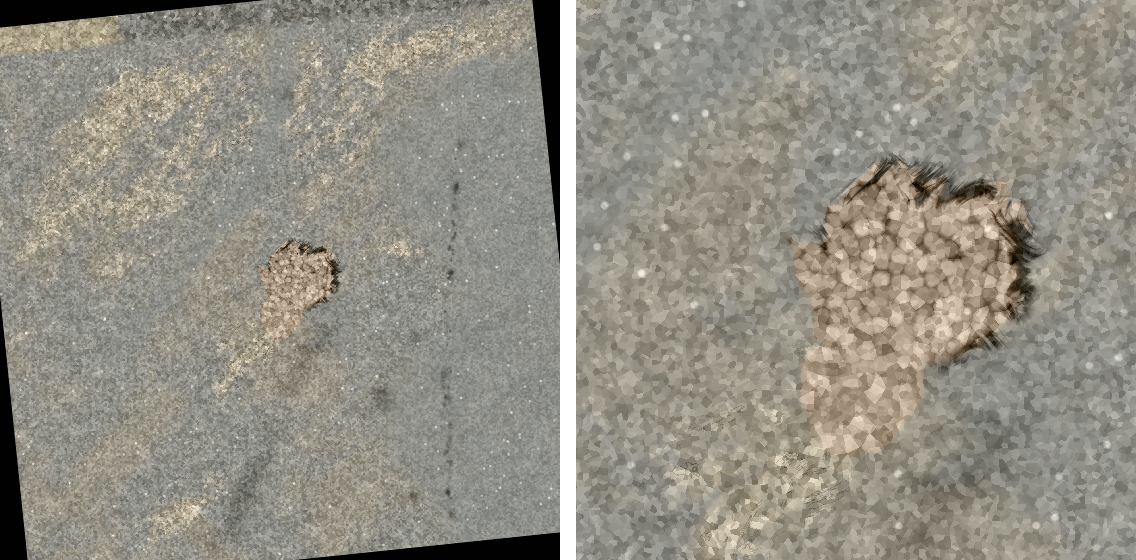
Left, the full canvas; right, a detail of the centre.
Give the GLSL for this texture, as a three.js fragment shader.

```glsl
varying vec2 vUv;

float hash(vec2 p) {
  return fract(sin(dot(p, vec2(127.1, 311.7))) * 43758.5);
}

mat2 turn(float a) {
  return mat2(cos(a), -sin(a), sin(a), cos(a));
}

// Cellular noise: distance to the nearest point, and that cell's random value
vec2 cells(vec2 p) {
  vec2 cell = floor(p), best = vec2(9.0, 0.0);
  for (int y = -1; y <= 1; y++) {
    for (int x = -1; x <= 1; x++) {
      vec2 id = cell + vec2(x, y);
      float d = length(id + vec2(hash(id), hash(id + 57.3)) - p);
      if (d < best.x) best = vec2(d, hash(id + 19.7));
    }
  }
  return best;
}

// Layered, warped sines, roughly -1 to 1
float waves(vec2 p) {
  float sum = 0.0, amp = 0.55;
  for (int i = 0; i < 6; i++) {
    p += 0.7 * sin(p.yx * 1.3 + float(i) * 2.1);
    sum += amp * sin(p.x) * sin(p.y);
    p = mat2(1.2, 1.6, -1.6, 1.2) * p + 1.7;
    amp *= 0.62;
  }
  return sum;
}

// Soft ellipse with its long axis turned by the given angle
float blob(vec2 p, vec2 centre, vec2 radius, float angle) {
  vec2 d = turn(angle) * (p - centre) / radius;
  return exp(-dot(d, d));
}

void main() {
  vec2 uv = vUv;
  vec2 frame = turn(0.1037) * (uv - 0.5);
  vec2 along = turn(0.8) * uv;
  float broad = waves(uv * 11.0);
  float streak = waves(along * vec2(16.0, 42.0));
  float rough = waves(uv * 75.0 + 4.0);
  vec2 fine = cells(uv * 270.0);
  vec2 pebble = cells(uv * 135.0 + 7.0);
  vec2 warped = uv + 0.012 * vec2(broad, rough);

  // Worn wheel track and the smooth paving on the right
  float trackX = 0.22 + 0.47 * (uv.y - 0.39) + 0.09 * sin((uv.y - 0.39) * 5.0);
  float track = exp(-pow((warped.x - trackX) / 0.027, 2.0))
              * smoothstep(0.32, 0.48, uv.y);
  float paving = smoothstep(-0.03, 0.05, warped.x - 0.73 - 0.06 * sin(uv.y * 14.0 + 1.2))
               * (1.0 - smoothstep(0.86, 0.93, warped.y - 0.12 * (uv.x - 0.8)));

  // Loose dirt gathered in streaks
  float density = 0.55 * blob(uv, vec2(0.25, 0.72), vec2(0.36, 0.15), 0.65)
    + 0.45 * blob(uv, vec2(0.22, 0.83), vec2(0.09, 0.045), 0.4)
    + 0.75 * blob(uv, vec2(0.74, 0.91), vec2(0.22, 0.05), 0.25)
    + 0.60 * blob(uv, vec2(0.61, 0.75), vec2(0.15, 0.06), 0.1)
    + 0.75 * blob(uv, vec2(0.44, 0.38), vec2(0.13, 0.05), 0.75)
    + 0.60 * blob(uv, vec2(0.32, 0.09), vec2(0.13, 0.04), 0.6)
    + 0.80 * blob(uv, vec2(0.73, 0.55), vec2(0.05, 0.015), -0.1)
    + 0.45 * blob(uv, vec2(0.93, 0.41), vec2(0.06, 0.02), 0.6);
  density -= 0.6 * track + 0.25 * paving;
  float dirt = smoothstep(0.3, 0.85,
    density + 0.4 * streak + 0.22 * rough + 0.25 * (pebble.y - 0.5));

  // Asphalt, tinted by dust and grain
  vec3 colour = mix(vec3(0.565, 0.565, 0.54), vec3(0.60, 0.58, 0.52),
    smoothstep(-0.3, 0.6, broad + 0.4 * streak));
  colour = mix(colour, vec3(0.55, 0.56, 0.545), 0.75 * max(track, paving));
  colour = mix(colour, vec3(0.70, 0.655, 0.565), 0.85 * dirt);
  float grit = mix(1.0, 0.65, max(track, paving)) + 0.7 * dirt;
  colour += grit * (0.17 * (fine.y - 0.5) + 0.09 * (pebble.y - 0.5) + 0.035 * rough);
  colour += 0.02 * streak;

  // Broken cracks among the dirt
  float crack = 1.0 - smoothstep(0.0, 0.05, abs(streak + 0.3 * rough - 0.12));
  colour -= 0.17 * crack * smoothstep(0.1, 0.5, density) * smoothstep(-0.1, 0.3, rough);

  // Coarse verge behind the top edge
  float verge = smoothstep(0.445, 0.455, frame.y + 0.004 * rough);
  float gravel = 1.0 - smoothstep(0.19, 0.23, uv.x + 0.02 * rough);
  vec3 vergeColour = mix(vec3(0.49, 0.485, 0.455), vec3(0.67, 0.63, 0.53), gravel)
    + 0.24 * (pebble.y - 0.5) + 0.14 * (fine.y - 0.5) + 0.06 * rough;
  colour = mix(colour, vergeColour, verge);

  // Oil stains and dark rubbed marks
  float stain = 0.8 * blob(warped, vec2(0.74, 0.115), vec2(0.011, 0.012), 0.0)
    + 0.5 * blob(warped, vec2(0.685, 0.29), vec2(0.018, 0.024), 0.3)
    + 0.4 * blob(warped, vec2(0.735, 0.395), vec2(0.016, 0.012), 0.0)
    + 0.4 * blob(warped, vec2(0.515, 0.83), vec2(0.025, 0.017), 0.6)
    + 0.5 * blob(warped, vec2(0.43, 0.11), vec2(0.09, 0.02), 1.15)
    + 0.4 * blob(warped, vec2(0.56, 0.37), vec2(0.06, 0.018), 1.0);
  for (int i = 0; i < 44; i++) {
    vec2 seed = vec2(float(i), 3.0);
    float y = 0.05 + 0.71 * hash(seed);
    vec2 drip = vec2(0.797 + 0.16 * pow(abs(y - 0.33), 2.0) + 0.012 * (hash(seed + 5.0) - 0.5), y);
    float size = 0.002 + 0.005 * pow(hash(seed + 9.0), 2.0);
    stain += 0.65 * blob(uv + 0.003 * rough, drip, vec2(size, size * 1.3), 0.0);
  }
  colour -= 0.27 * min(stain, 1.0);

  // Pothole with rubble and a shaded broken rim
  float hole = min(length((warped - vec2(0.537, 0.508)) / vec2(0.067, 0.057)),
    length((warped - vec2(0.508, 0.445)) / vec2(0.036, 0.052))) - 1.0 + 0.14 * rough;
  float inside = 1.0 - smoothstep(-0.08, 0.06, hole);
  vec3 rubble = vec3(0.70, 0.625, 0.54) + 0.24 * (pebble.y - 0.5)
    + 0.2 * (fine.y - 0.5) + 0.08 * rough;
  rubble -= 0.22 * smoothstep(0.45, 0.8, pebble.x) * smoothstep(0.42, 0.52, uv.y);
  colour = mix(colour, rubble, inside);
  float rim = 1.0 - smoothstep(0.03, 0.17, abs(hole));
  float side = max(smoothstep(0.53, 0.57, uv.x),
    smoothstep(0.0, 0.05, uv.y - uv.x + 0.03) * smoothstep(0.48, 0.52, uv.y));
  colour -= 0.42 * rim * side * smoothstep(-0.35, 0.25, rough + 0.5 * streak);

  // Scattered pale chips
  vec2 chip = cells(uv * 105.0 + 31.0);
  colour += 0.24 * smoothstep(0.955, 0.98, chip.y) * (1.0 - smoothstep(0.12, 0.34, chip.x));

  // Tilted sheet on black
  float edge = max(abs(frame.x), abs(frame.y));
  colour = mix(colour, vec3(0.005), smoothstep(0.499, 0.501, edge));
  gl_FragColor = vec4(clamp(colour, 0.0, 1.0), 1.0);
}
```
